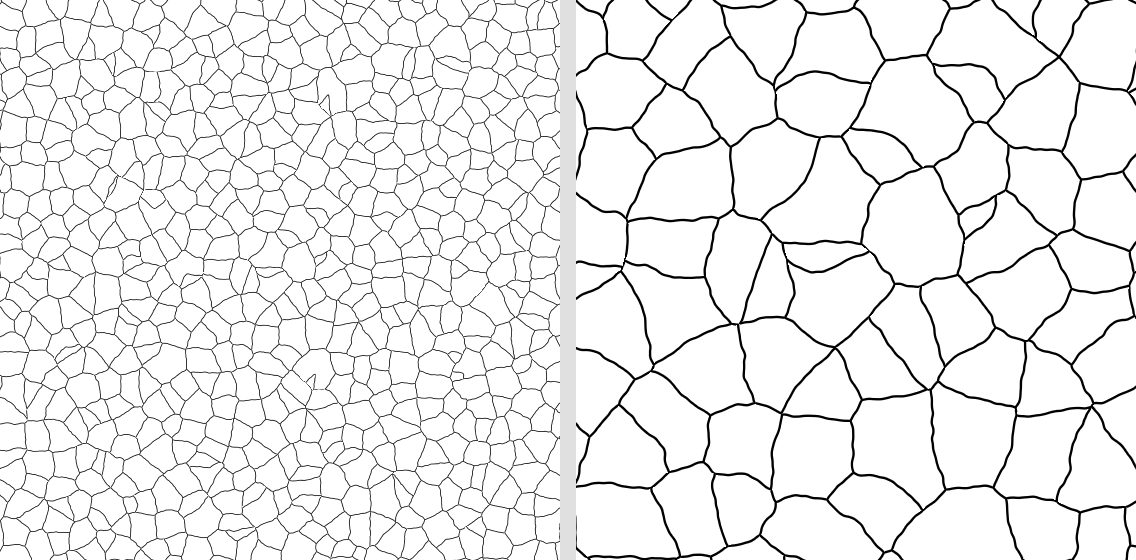
Left: the whole. Right: its middle third, enlarged.
A WebGL 1 fragment shader for this pattern:

```glsl
precision highp float;

uniform vec2 u_resolution;

const float GRAINS_PER_SIDE = 24.0;
const float LINE_WIDTH = 0.0014;
const float GROWTH_SPREAD = 0.26;
const vec3 GRAIN_COLOR = vec3(1.0);
const vec3 BOUNDARY_COLOR = vec3(0.0);

vec3 hash3(vec2 cell) {
  vec3 q = fract(cell.xyx * vec3(0.1031, 0.1030, 0.0973));
  q += dot(q, q.yxz + 33.33);
  return fract((q.xxy + q.yzz) * q.zyx);
}

// Gradient noise with unit gradients and a quintic fade
float cornerSlope(vec2 corner, vec2 offset) {
  float angle = 6.2832 * hash3(corner).x;
  return dot(vec2(cos(angle), sin(angle)), offset);
}

float gradientNoise(vec2 p) {
  vec2 i = floor(p);
  vec2 f = p - i;
  vec2 u = f * f * f * (f * (f * 6.0 - 15.0) + 10.0);
  vec2 e = vec2(1.0, 0.0);
  float low = mix(cornerSlope(i, f), cornerSlope(i + e.xy, f - e.xy), u.x);
  float high = mix(cornerSlope(i + e.yx, f - e.yx), cornerSlope(i + e.xx, f - e.xx), u.x);
  return mix(low, high, u.y);
}

// Displacement that roughens the boundaries at three scales
vec2 roughen(vec2 p) {
  float frequency = 1.3;
  float amplitude = 0.14;
  vec2 shift = vec2(0.0);
  for (int octave = 0; octave < 3; octave++) {
    vec2 q = p * frequency + 40.0;
    shift += amplitude * vec2(gradientNoise(q), gradientNoise(q + 171.7));
    frequency *= 2.2;
    amplitude *= 0.42;
  }
  return p + shift;
}

// Grains grow from seeds with unequal head starts.
// Returns the lead of the nearest grain (z) and the slope of that lead (xy).
vec3 grainLead(vec2 p) {
  vec2 home = floor(p);
  float first = 100.0;
  float second = 100.0;
  vec2 firstDir = vec2(0.0);
  vec2 secondDir = vec2(0.0);
  for (int y = -2; y <= 2; y++) {
    for (int x = -2; x <= 2; x++) {
      vec2 cell = home + vec2(float(x), float(y));
      vec3 seed = hash3(cell + 12.0);
      vec2 away = p - cell - seed.xy;
      float span = length(away);
      float reach = span - GROWTH_SPREAD * seed.z;
      vec2 dir = away / max(span, 0.0001);
      if (reach < first) {
        second = first;
        secondDir = firstDir;
        first = reach;
        firstDir = dir;
      } else if (reach < second) {
        second = reach;
        secondDir = dir;
      }
    }
  }
  return vec3(secondDir - firstDir, second - first);
}

// Distance to the boundary, corrected for the stretch of the roughening
float boundaryDistance(vec2 p) {
  float h = 0.004;
  vec2 q = roughen(p);
  vec2 stretchX = (roughen(p + vec2(h, 0.0)) - q) / h;
  vec2 stretchY = (roughen(p + vec2(0.0, h)) - q) / h;
  vec3 lead = grainLead(q);
  vec2 slope = vec2(dot(stretchX, lead.xy), dot(stretchY, lead.xy));
  return lead.z / max(length(slope), 0.05);
}

// Share of a pixel-wide window that a line covers
float lineCoverage(float dist, float width, float pixel) {
  float halfWidth = 0.5 * width;
  float halfPixel = 0.5 * pixel;
  float overlap = min(dist + halfPixel, halfWidth) - max(dist - halfPixel, -halfWidth);
  return clamp(overlap / pixel, 0.0, 1.0);
}

void main() {
  float pixel = 1.0 / min(u_resolution.x, u_resolution.y);
  vec2 uv = gl_FragCoord.xy * pixel;
  float dist = boundaryDistance(uv * GRAINS_PER_SIDE) / GRAINS_PER_SIDE;
  float ink = lineCoverage(dist, LINE_WIDTH, pixel);
  gl_FragColor = vec4(mix(GRAIN_COLOR, BOUNDARY_COLOR, ink), 1.0);
}
```
